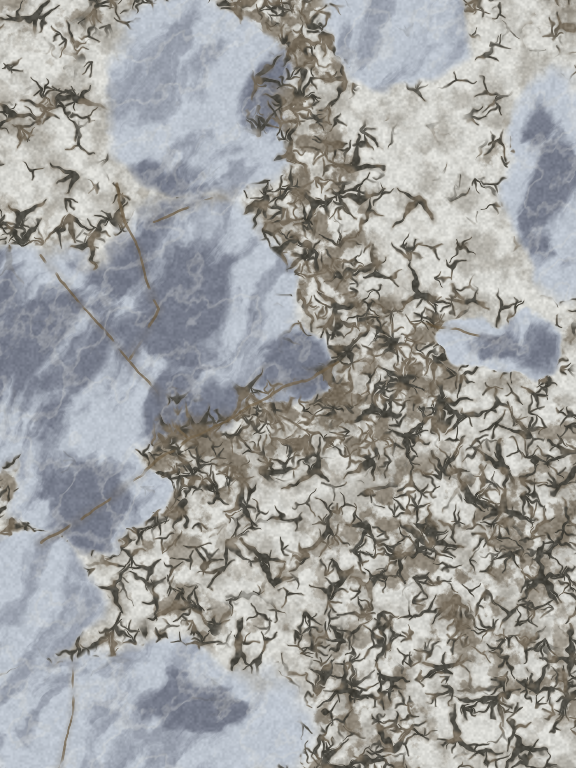
Reproduce this texture procedurally as a Shadertoy shader.

```glsl
const vec3 WHITE = vec3(0.85, 0.85, 0.83);
const vec3 CREAM = vec3(0.70, 0.69, 0.66);
const vec3 PALE_BLUE = vec3(0.74, 0.77, 0.81);
const vec3 DEEP_BLUE = vec3(0.41, 0.43, 0.49);
const vec3 BROWN = vec3(0.45, 0.41, 0.35);
const vec3 DARK = vec3(0.26, 0.255, 0.23);
const vec3 RUST = vec3(0.44, 0.38, 0.29);
const float NEEDLE_WIDTH = 0.085;
const float GRAIN = 0.17;

// Ellipses: centre, radii
const vec4 QUARTZ[10] = vec4[10](
    vec4(0.09, 0.54, 0.20, 0.14), vec4(0.25, 0.59, 0.14, 0.15),
    vec4(0.36, 0.53, 0.08, 0.06), vec4(0.11, 0.37, 0.09, 0.09),
    vec4(0.26, 0.87, 0.13, 0.13), vec4(0.51, 0.96, 0.10, 0.09),
    vec4(0.73, 0.77, 0.08, 0.17), vec4(0.17, 0.06, 0.24, 0.11),
    vec4(0.03, 0.22, 0.11, 0.08), vec4(0.66, 0.55, 0.07, 0.04));
const vec4 SHADOWS[11] = vec4[11](
    vec4(0.04, 0.55, 0.15, 0.12), vec4(0.25, 0.60, 0.07, 0.09),
    vec4(0.26, 0.46, 0.07, 0.06), vec4(0.10, 0.34, 0.06, 0.06),
    vec4(0.14, 0.69, 0.09, 0.07), vec4(0.36, 0.89, 0.04, 0.07),
    vec4(0.21, 0.76, 0.06, 0.04), vec4(0.26, 0.09, 0.07, 0.04),
    vec4(0.71, 0.78, 0.04, 0.12), vec4(0.39, 0.53, 0.05, 0.04),
    vec4(0.67, 0.55, 0.06, 0.03));
// Segments: start, end
const vec4 CRACKS[8] = vec4[8](
    vec4(0.05, 0.67, 0.25, 0.43), vec4(0.05, 0.29, 0.25, 0.43),
    vec4(0.25, 0.43, 0.44, 0.53), vec4(0.15, 0.76, 0.21, 0.60),
    vec4(0.21, 0.60, 0.17, 0.53), vec4(0.20, 0.71, 0.30, 0.75),
    vec4(0.08, 0.00, 0.10, 0.14), vec4(0.54, 0.58, 0.65, 0.56));
const vec4 BELTS[4] = vec4[4](
    vec4(0.37, 0.99, 0.41, 0.76), vec4(0.41, 0.76, 0.43, 0.58),
    vec4(0.43, 0.58, 0.53, 0.50), vec4(0.26, 0.43, 0.53, 0.51));

float hash(vec2 p) {
    vec3 q = fract(vec3(p.xyx) * 0.1031);
    q += dot(q, q.yzx + 33.33);
    return fract((q.x + q.y) * q.z);
}

float noise(vec2 p) {
    vec2 i = floor(p), f = fract(p);
    f = f * f * (3.0 - 2.0 * f);
    return mix(mix(hash(i), hash(i + vec2(1, 0)), f.x),
               mix(hash(i + vec2(0, 1)), hash(i + vec2(1, 1)), f.x), f.y);
}

float fbm(vec2 p) {
    float sum = 0.0, amp = 0.5;
    for (int i = 0; i < 5; i++) {
        sum += amp * noise(p);
        p = mat2(1.6, 1.2, -1.2, 1.6) * p + 7.3;
        amp *= 0.5;
    }
    return sum / 0.97;
}

float ellipse(vec2 p, vec4 e) { return 1.0 - length((p - e.xy) / e.zw); }

float segment(vec2 p, vec4 s) {
    vec2 a = p - s.xy, b = s.zw - s.xy;
    return length(a - b * clamp(dot(a, b) / dot(b, b), 0.0, 1.0));
}

// Sprays of tapered needles, one spray per cell; x = core, y = soft halo
vec2 needles(vec2 p, float cell, float density, float aa) {
    vec2 q = p / cell, id = floor(q), cover = vec2(0.0);
    aa /= cell;
    for (int k = 0; k < 27; k++) {
        vec2 c = id + vec2(k % 3, (k / 3) % 3) - 1.0;
        float ray = float(k / 9);
        float present = smoothstep(0.0, 0.15, density - hash(c + 71.0));
        vec2 root = c + vec2(hash(c + 11.0), hash(c + 37.0));
        float angle = 6.283 * hash(c + 53.0) + ray * (0.5 + 2.2 * hash(c + 97.0));
        float len = 0.4 + 0.6 * hash(c + 19.0 * ray + 5.0);
        vec2 d = q - root, dir = vec2(cos(angle), sin(angle));
        float t = clamp(dot(d, dir) / len, 0.0, 1.0);
        float edge = length(d - dir * t * len) - NEEDLE_WIDTH * (1.0 - 0.7 * t);
        cover = max(cover, present * vec2(smoothstep(aa, -aa, edge),
                                          smoothstep(0.10, -0.02, edge)));
    }
    return cover;
}

void mainImage(out vec4 fragColor, in vec2 fragCoord) {
    vec2 p = fragCoord / iResolution.y;
    float aa = 0.8 / iResolution.y;
    vec2 wobble = vec2(fbm(p * 14.0), fbm(p * 14.0 + 40.0)) - 0.5;
    vec2 ragged = vec2(noise(p * 130.0), noise(p * 130.0 + 60.0)) - 0.5;
    float grain = 0.6 * noise(p * 330.0) + 0.4 * noise(p * 150.0 + 9.0) - 0.5;
    float cloud = fbm(p * 9.0 + 3.0);

    // Zones of quartz, shadow and mineral belts
    float quartz = -1.0, shadow = -1.0, belt = 1.0, crack = 1.0;
    vec2 bent = p + wobble * 0.07;
    for (int i = 0; i < 10; i++) quartz = max(quartz, ellipse(bent, QUARTZ[i]));
    for (int i = 0; i < 11; i++) shadow = max(shadow, ellipse(bent, SHADOWS[i]));
    for (int i = 0; i < 4; i++) belt = min(belt, segment(bent, BELTS[i]));
    for (int i = 0; i < 8; i++) crack = min(crack, segment(p + wobble * 0.022, CRACKS[i]));
    quartz = smoothstep(-0.06, 0.12, quartz + (cloud - 0.5) * 0.4);
    belt = smoothstep(0.09, 0.01, belt);

    // Pale feldspar ground
    float mottle = fbm(p * 38.0 + 17.0);
    vec3 color = mix(WHITE, CREAM, smoothstep(0.42, 0.75, mottle));

    // Blue quartz, streaked along a slant
    vec2 slant = mat2(0.57, -0.82, 0.82, 0.57) * p;
    float streak = fbm(slant * vec2(13.0, 34.0) + wobble * 2.0);
    float depth = smoothstep(-0.15, 0.45, shadow + (streak - 0.5) * 1.7);
    depth = max(0.85 * depth, 0.45 * smoothstep(0.48, 0.72, streak));
    vec3 blue = mix(PALE_BLUE, DEEP_BLUE, depth);
    float veil = smoothstep(0.06, 0.0, abs(fbm(slant * vec2(18.0, 26.0) + 80.0) - 0.5));
    blue = mix(blue, WHITE, 0.28 * veil);
    color = mix(color, blue, quartz);

    // Dark needles and the brown matter around them
    float density = 0.22 + 0.9 * (cloud - 0.35) + 0.5 * belt;
    density += 0.14 * smoothstep(0.55, 0.40, p.y);
    density *= 1.0 - 0.93 * quartz * (1.0 - 0.5 * belt);
    vec2 tip = p + wobble * 0.02 + ragged * 0.007;
    vec2 cover = needles(tip, 0.050, density, aa);
    cover = max(cover, needles(tip + 3.1, 0.032, density, aa));
    cover = max(cover, needles(tip + 5.7, 0.021, density, aa));
    float crust = smoothstep(0.50, 0.66, fbm(p * 48.0 + 29.0) + 0.22 * (density - 0.5));
    color = mix(color, BROWN, crust * smoothstep(0.2, 0.7, density) * 0.75);
    color = mix(color, BROWN, cover.y * 0.42);
    vec3 needleTone = mix(DARK, BROWN, smoothstep(0.45, 0.8, noise(p * 75.0) + 0.2 * belt));
    color = mix(color, needleTone, cover.x * 0.92);

    // Rusty cracks
    float line = smoothstep(0.0028, 0.0008, crack) * smoothstep(0.15, 0.5, noise(p * 60.0));
    line = max(line, 0.35 * smoothstep(0.012, 0.0, crack) * mottle);
    color = mix(color, RUST, 0.8 * line);

    // Crystal grain
    color += grain * GRAIN * (1.0 - 0.35 * quartz);
    fragColor = vec4(clamp(color, 0.0, 1.0), 1.0);
}
```
